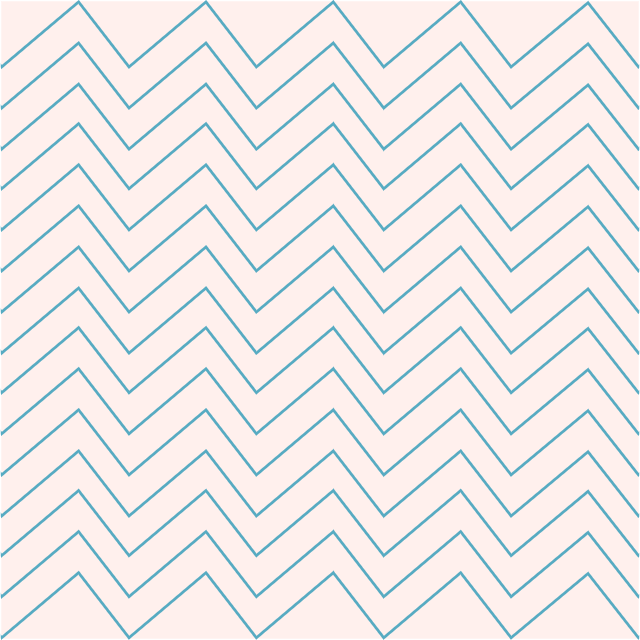
Give the GLSL for this pattern, as a three.js fragment shader.

```glsl
varying vec2 vUv;

const float PERIOD = 0.199;   // width of one zigzag
const float RISE = 0.1202;    // horizontal run of the long, gentle side

// Signed distance to the line through a and b, positive above it
float lineSide(vec2 p, vec2 a, vec2 b) {
  vec2 along = normalize(b - a);
  return along.x * (p.y - a.y) - along.y * (p.x - a.x);
}

// Signed distance to a lopsided zigzag with mitred corners, valleys at y = 0
float zigzag(vec2 p) {
  float column = floor(p.x / PERIOD);
  p.x -= column * PERIOD;
  // The last column is a touch lower
  vec2 peak = vec2(RISE, 0.1016 - 0.0013 * step(3.5, column));
  vec2 valley = vec2(PERIOD, 0.0);
  float rising = lineSide(p, vec2(0.0), peak);
  float falling = lineSide(p, peak, valley);
  float fallingBefore = lineSide(p, peak - valley, vec2(0.0));
  float risingAfter = lineSide(p, valley, valley + peak);
  return min(max(rising, falling), min(fallingBefore, risingAfter));
}

// Antialiased coverage of a shape from its signed distance
float coverage(float distance, float pixel) {
  return clamp(0.5 - distance / pixel, 0.0, 1.0);
}

void main() {
  float pixel = fwidth(vUv.x);
  vec2 fromCentre = abs(vUv - 0.5);

  // Blush panel inside a hairline white margin
  float panel = coverage(max(fromCentre.x, fromCentre.y) - 0.498, pixel);
  vec3 color = mix(vec3(1.0), vec3(1.0, 0.94, 0.93), panel);

  // Stacked rows, top to bottom, with an occasional slightly tighter gap
  float ink = 0.0;
  for (int i = 0; i < 15; i++) {
    float row = float(i);
    float baseline = 0.8954 - 0.0642 * row + 0.0023 * floor((row + 1.7) / 4.5);
    float stroke = abs(zigzag(vUv - vec2(0.0026, baseline))) - 0.00215;
    ink = max(ink, coverage(stroke, pixel));
  }
  ink *= coverage(fromCentre.x - 0.4988, pixel);

  gl_FragColor = vec4(mix(color, vec3(0.34, 0.67, 0.76), ink), 1.0);
}
```
